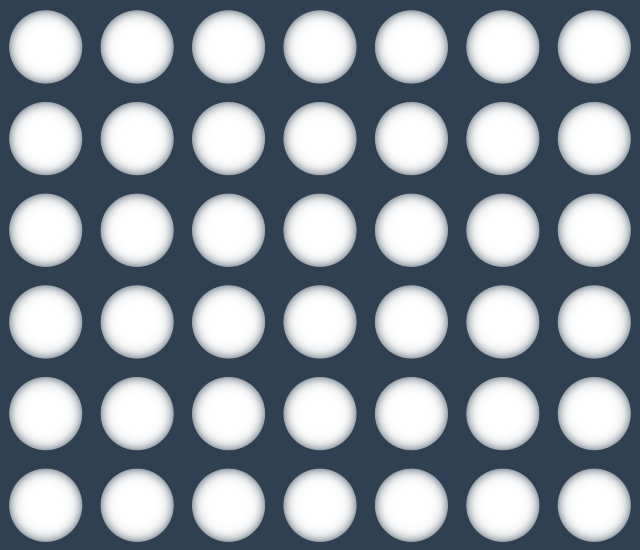
This pattern is drawn by a WebGL 2 fragment shader. Its source:

```glsl
#version 300 es
precision highp float;
// A 7 by 6 grid of white discs on slate blue, each with a soft inner shadow.
// Every cell holds one disc as a distance function; the shadow is a blurred
// step across the rim. Whole cells fill the canvas, so the edges tile.

#define COLUMNS 7.0
#define ROWS 6.0
#define DISC_RADIUS 0.4       // in cell units
#define SHADOW_BLUR 0.066     // standard deviation, in cell units
#define DISC_DROP 0.012       // how far discs sit below the cell centre
#define SLATE vec3(0.18, 0.25, 0.32)
#define WHITE vec3(1.0)

uniform vec2 u_resolution;
out vec4 fragColor;

// Logistic approximation of a Gaussian-blurred edge: 0.5 at the rim, fading inward
float innerShadow(float rimDistance) {
    return 1.0 / (1.0 + exp(-1.702 * rimDistance / SHADOW_BLUR));
}

void main() {
    // Cell coordinates, centred on each disc
    vec2 grid = vec2(COLUMNS, ROWS);
    vec2 cell = gl_FragCoord.xy / u_resolution * grid + vec2(0.0, DISC_DROP);
    vec2 local = fract(cell) - 0.5;

    // Signed distance to the rim, negative inside
    float rimDistance = length(local) - DISC_RADIUS;

    // Shaded disc over the flat ground, smoothed across about one pixel
    float halfPixel = 0.6 * ROWS / u_resolution.y;
    float coverage = 1.0 - smoothstep(-halfPixel, halfPixel, rimDistance);
    vec3 disc = mix(WHITE, SLATE, innerShadow(rimDistance));
    fragColor = vec4(mix(SLATE, disc, coverage), 1.0);
}
```
